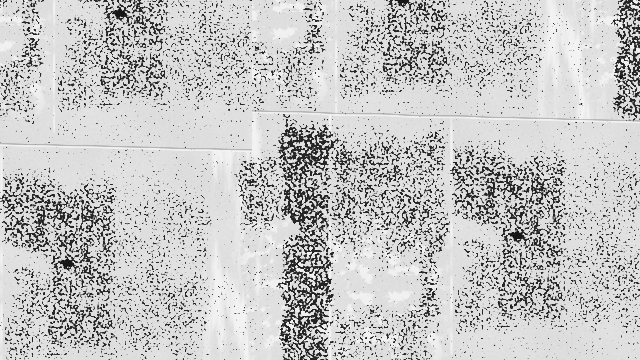
Write a WebGL 2 fragment shader that draws this texture.

```glsl
#version 300 es
precision highp float;

uniform vec2 u_resolution;
out vec4 fragColor;

const float TILE_WIDTH = 1.25;
const int PATCHES = 9;

// Ink patches in a tile: left, right, top, bottom
const vec4 PATCH_BOX[PATCHES] = vec4[](
    vec4(0.00, 0.15, 0.47, 0.71), vec4(0.14, 0.32, 0.51, 0.97),
    vec4(0.30, 0.58, 0.52, 1.00), vec4(0.66, 0.78, 0.42, 0.65),
    vec4(0.78, 0.92, 0.32, 1.05), vec4(0.92, 1.24, 0.37, 0.72),
    vec4(0.92, 1.20, 0.84, 1.02), vec4(1.15, 1.22, 0.65, 0.93),
    vec4(0.02, 0.20, 0.76, 1.00));
const float PATCH_INK[PATCHES] = float[](
    0.78, 0.74, 0.48, 0.66, 0.92, 0.66, 0.55, 0.62, 0.56);

vec2 gradient(vec2 cell) {
    vec3 h = fract(vec3(cell.xyx) * vec3(0.1031, 0.1030, 0.0973));
    h += dot(h, h.yzx + 33.33);
    float angle = 6.2832 * fract((h.x + h.y) * h.z);
    return vec2(cos(angle), sin(angle));
}

float gradientNoise(vec2 p) {
    vec2 i = floor(p), f = p - i;
    vec2 u = f * f * f * (f * (f * 6.0 - 15.0) + 10.0);
    float a = dot(gradient(i), f);
    float b = dot(gradient(i + vec2(1, 0)), f - vec2(1, 0));
    float c = dot(gradient(i + vec2(0, 1)), f - vec2(0, 1));
    float d = dot(gradient(i + vec2(1, 1)), f - vec2(1, 1));
    return mix(mix(a, b, u.x), mix(c, d, u.x), u.y);
}

float fbm(vec2 p) {
    float sum = 0.0, amplitude = 1.0;
    for (int i = 0; i < 4; i++) {
        sum += amplitude * gradientNoise(p);
        p = p * 2.03 + 17.3;
        amplitude *= 0.55;
    }
    return sum;
}

float band(float x, float lo, float hi, float soft) {
    return smoothstep(lo - soft, lo + soft, x) * (1.0 - smoothstep(hi - soft, hi + soft, x));
}

float line(float distanceTo, float width) {
    return 1.0 - smoothstep(0.3 * width, width, abs(distanceTo));
}

// Ragged ink coverage of one tile
float inkDensity(vec2 p) {
    vec2 q = p + vec2(0.025, 0.07) * vec2(fbm(p * 9.0), fbm(p * 8.0 + 40.0));
    float density = 0.14;
    for (int i = 0; i < PATCHES; i++) {
        vec4 box = PATCH_BOX[i];
        float cover = band(q.x, box.x, box.y, 0.015) * band(q.y, box.z, box.w, 0.05);
        density = max(density, PATCH_INK[i] * cover);
    }
    float streaks = gradientNoise(vec2(p.x * 34.0, p.y * 4.0));
    density += 0.22 * fbm(p * 13.0 + 5.0) + 0.16 * streaks;
    float bald = length((q - vec2(0.79, 0.65)) * vec2(1.0, 1.3));
    return clamp(density, 0.0, 1.0) * smoothstep(0.035, 0.06, bald);
}

// Crackled network that thickens with density
float crackle(vec2 p, float density) {
    float cells = abs(gradientNoise(p * 66.0 + 0.1 * fbm(p * 30.0)));
    float grit = gradientNoise(p * 150.0 + 8.0);
    float limit = mix(-0.25, 0.20, density);
    return 1.0 - smoothstep(limit - 0.07, limit + 0.09, cells + 0.48 * grit);
}

// Solid torn flakes
float flakes(vec2 p) {
    vec2 d = p - vec2(0.187, 0.735);
    d = vec2(d.x + d.y, d.y - 0.7 * d.x) * vec2(0.7, 1.1);
    float large = length(d) + 0.014 * fbm(p * 45.0);
    float small = gradientNoise(p * vec2(17.0, 26.0) + 3.0) + 0.14 * fbm(p * 70.0);
    return max(1.0 - smoothstep(0.014, 0.018, large), smoothstep(0.60, 0.64, small));
}

// Pale ground with whitewashed vertical bands
float ground(vec2 p) {
    float tone = 0.875 + 0.018 * fbm(p * 5.0) + 0.02 * gradientNoise(p * 140.0);
    float wash = band(p.x, 0.57, 0.74, 0.04) * smoothstep(-0.2, 0.5, fbm(p * vec2(24.0, 4.0)));
    float mottle = band(p.x, 0.66, 1.24, 0.05) * band(p.y, 0.60, 1.0, 0.06);
    wash = max(wash, 0.9 * mottle * smoothstep(0.1, 0.35, fbm(p * 26.0)));
    float seams = max(line(p.x - 0.004, 0.005), line(p.x - 0.917, 0.005));
    wash = max(wash, seams * smoothstep(-0.3, 0.2, fbm(p * 7.0)));
    return mix(tone, 0.965, 0.85 * wash);
}

void main() {
    vec2 p = gl_FragCoord.xy / u_resolution.y;
    p.y = 1.0 - p.y;

    // Two rows of shifted tiles, split by a stepped tear
    bool leftSheet = p.x < 0.70;
    float tear = leftSheet ? 0.403 + 0.025 * p.x : 0.312 + 0.026 * (p.x - 0.70);
    tear += 0.003 * gradientNoise(vec2(p.x * 9.0, 2.0));
    float column = floor(p.x / TILE_WIDTH);
    vec2 local = vec2(p.x, p.y + 0.077 * column);
    if (p.y < tear) local = p + (leftSheet ? vec2(-0.146, 0.694) : vec2(-0.93, 0.731));
    local.x = mod(local.x, TILE_WIDTH);

    float tone = ground(local);
    float ink = max(0.93 * crackle(local, inkDensity(local)), flakes(local));
    tone = mix(tone, 0.09, ink);

    // Paper edge and its shadow
    tone = mix(tone, 0.96, 0.8 * line(p.y - tear, 0.004));
    tone = mix(tone, 0.55, 0.5 * line(p.y - tear + 0.004, 0.003));
    fragColor = vec4(vec3(tone), 1.0);
}
```
